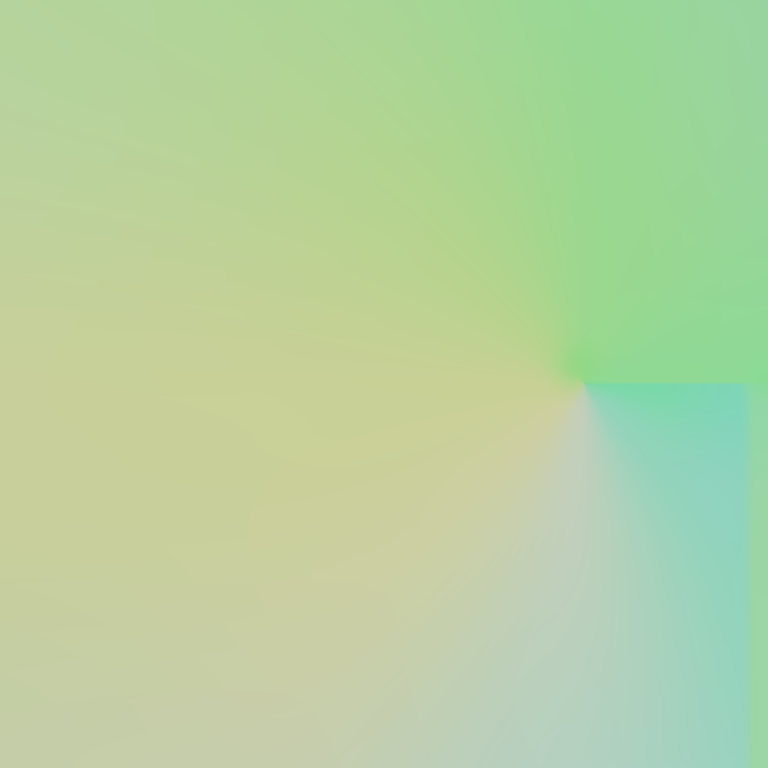
Give the GLSL for this background, as a WebGL 1 fragment shader.

```glsl
precision highp float;
uniform vec2 u_resolution;

// Colour around the hub; turn runs 0 to 360 degrees counterclockwise
vec3 sweepColor(float turn) {
  vec3 c = mix(vec3(0.56, 0.85, 0.585), vec3(0.605, 0.845, 0.56), smoothstep(0.0, 85.0, turn));
  c = mix(c, vec3(0.71, 0.83, 0.55), smoothstep(80.0, 140.0, turn));
  c = mix(c, vec3(0.79, 0.815, 0.59), smoothstep(125.0, 190.0, turn));
  c = mix(c, vec3(0.805, 0.81, 0.635), smoothstep(190.0, 232.0, turn));
  c = mix(c, vec3(0.765, 0.81, 0.735), smoothstep(222.0, 268.0, turn));
  c = mix(c, vec3(0.57, 0.83, 0.73), smoothstep(262.0, 318.0, turn));
  return mix(c, vec3(0.48, 0.85, 0.66), smoothstep(312.0, 360.0, turn));
}

float turnOf(vec2 d) {
  return mod(degrees(atan(d.y, d.x)) + 360.0, 360.0);
}

float glow(vec2 d, float radius) {
  return exp(-dot(d, d) / (radius * radius));
}

void main() {
  vec2 uv = gl_FragCoord.xy / u_resolution;
  vec2 d = uv - vec2(0.76, 0.501);
  float reach = length(d);
  float turn = turnOf(d);
  float below = 1.0 - smoothstep(-0.002, 0.002, d.y);

  // Blend both sides of the seam right of the hub
  vec3 color = sweepColor(turn);
  if (d.x > 0.0) {
    float upperTurn = turnOf(vec2(d.x, max(d.y, 0.0)));
    float lowerTurn = turnOf(vec2(d.x, min(d.y, -0.00001)));
    color = mix(sweepColor(upperTurn), sweepColor(lowerTurn), below);
  }

  // Hues soften and drift with distance
  float far = smoothstep(0.1, 0.85, reach);
  float upper = smoothstep(-0.05, 0.4, d.y);
  float lower = smoothstep(0.05, 0.5, -d.y);
  color += upper * far * vec3(-0.02, 0.005, 0.035);
  color += upper * smoothstep(0.0, 0.24, d.x) * vec3(0.015, -0.015, 0.03);
  color += lower * far * vec3(-0.03, -0.004, 0.025);
  color += lower * smoothstep(-0.4, 0.0, d.x) * vec3(-0.035, 0.008, -0.005);
  color += far * vec3(0.0, -0.003, 0.015);

  // Vivid green beside the hub, and cooler cyan toward the right
  color = mix(color, vec3(0.54, 0.85, 0.51), 0.65 * glow(d - vec2(-0.008, 0.022), 0.03));
  color += below * smoothstep(0.08, 0.21, d.x) * glow(vec2(0.0, d.y), 0.16) * vec3(0.015, -0.015, 0.06);

  // Soft green strip and second hub at the right edge
  float strip = smoothstep(0.962, 0.985, uv.x) * below;
  vec3 stripColor = mix(vec3(0.61, 0.835, 0.65), vec3(0.57, 0.84, 0.66), glow(vec2(0.0, d.y), 0.12));
  color = mix(color, stripColor, strip);
  color = mix(color, vec3(0.53, 0.86, 0.59), 0.7 * glow(uv - vec2(0.993, 0.506), 0.024));

  gl_FragColor = vec4(color, 1.0);
}
```
